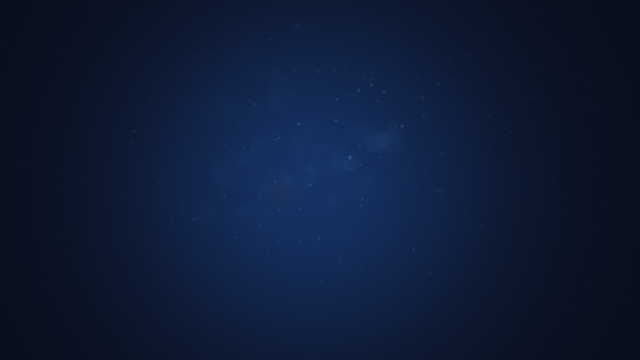
Reproduce this background procedurally as a Shadertoy shader.

```glsl
const vec3 NIGHT = vec3(0.035, 0.055, 0.110);
const vec3 GLOW_BLUE = vec3(0.085, 0.190, 0.385);
const vec3 HAZE_BLUE = vec3(0.035, 0.075, 0.090);
const vec3 DUST_WARM = vec3(0.030, 0.010, -0.045);
const vec3 STAR_BLUE = vec3(0.20, 0.32, 0.40);

vec2 hash2(vec2 p) {
    vec3 q = fract(p.xyx * vec3(0.1031, 0.1030, 0.0973));
    q += dot(q, q.yzx + 33.33);
    return fract((q.xx + q.yz) * q.zy);
}

float cornerSlope(vec2 cell, vec2 f, vec2 corner) {
    return dot(hash2(cell + corner) * 2.0 - 1.0, f - corner);
}

float gradientNoise(vec2 p) {
    vec2 cell = floor(p), f = fract(p);
    vec2 s = f * f * f * (f * (f * 6.0 - 15.0) + 10.0);
    vec2 e = vec2(0.0, 1.0);
    return mix(mix(cornerSlope(cell, f, e.xx), cornerSlope(cell, f, e.yx), s.x),
               mix(cornerSlope(cell, f, e.xy), cornerSlope(cell, f, e.yy), s.x), s.y);
}

float fbm(vec2 p, int octaves) {
    float sum = 0.0, amplitude = 0.5;
    for (int i = 0; i < octaves; i++) {
        sum += amplitude * gradientNoise(p);
        p = mat2(1.6, 1.2, -1.2, 1.6) * p + 7.3;
        amplitude *= 0.5;
    }
    return sum;
}

// Gaussian spot with separate radii along x and y
float softSpot(vec2 p, vec2 center, vec2 radius) {
    vec2 d = (p - center) / radius;
    return exp(-dot(d, d));
}

// One jittered star in some of the cells of a grid
float starLayer(vec2 p, float cells, float radius, float density, float seed) {
    vec2 grid = p * cells, home = floor(grid);
    float light = 0.0;
    for (int y = -1; y <= 1; y++) {
        for (int x = -1; x <= 1; x++) {
            vec2 cell = home + vec2(x, y);
            vec2 jitter = hash2(cell + seed);
            vec2 traits = hash2(cell + seed + 41.7);
            float size = radius * mix(0.6, 1.2, traits.y);
            float present = step(traits.x, density);
            light += present * mix(0.25, 1.0, traits.y * traits.y)
                   * softSpot(grid / cells, (cell + jitter) / cells, vec2(size));
        }
    }
    return light;
}

void mainImage(out vec4 fragColor, in vec2 fragCoord) {
    vec2 p = (fragCoord - 0.5 * iResolution.xy) / iResolution.y;

    // Broad central glow
    float glow = softSpot(p, vec2(-0.02, -0.015), vec2(0.51, 0.50));
    vec3 color = mix(NIGHT, GLOW_BLUE, glow);

    // Wispy haze gathered in a few patches
    float patches = 0.65 * softSpot(p, vec2(-0.14, 0.01), vec2(0.13, 0.08))
                  + 0.70 * softSpot(p, vec2(0.15, 0.10), vec2(0.07, 0.06))
                  + 0.55 * softSpot(p, vec2(0.04, 0.05), vec2(0.12, 0.07))
                  + 0.25 * softSpot(p, vec2(-0.33, -0.10), vec2(0.10, 0.09))
                  + 0.25 * softSpot(p, vec2(-0.17, 0.25), vec2(0.12, 0.14));
    float wisps = smoothstep(-0.12, 0.38, fbm(p * 13.0 + 3.0, 5));
    color += HAZE_BLUE * patches * wisps;
    color += DUST_WARM * 0.6 * softSpot(p, vec2(-0.113, -0.035), vec2(0.035, 0.04));

    // Faint stars, densest around the glow
    float field = softSpot(p, vec2(0.0, 0.06), vec2(0.48, 0.33));
    float stars = 0.50 * starLayer(p, 34.0, 0.0026, 0.24, 11.0)
                + 0.65 * starLayer(p, 16.0, 0.0036, 0.22, 57.0)
                + 0.40 * starLayer(p, 8.0, 0.0075, 0.14, 93.0);
    color += STAR_BLUE * stars * field;

    fragColor = vec4(color, 1.0);
}
```
